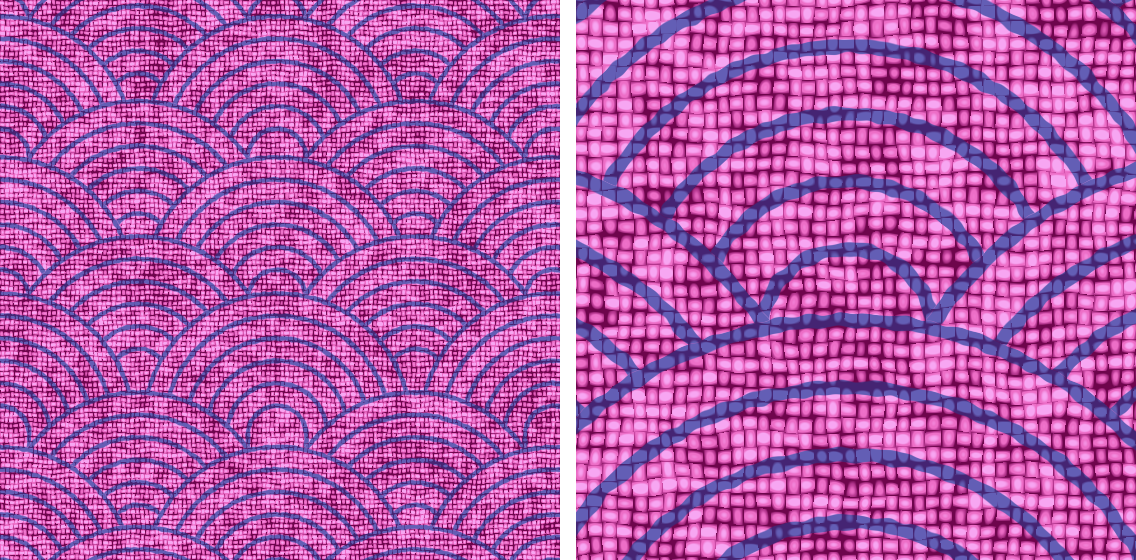
Left, the full canvas; right, a detail of the centre.
Reproduce this pattern procedurally as a WebGL 1 fragment shader.

```glsl
precision highp float;
// Overlapping wave scales printed in indigo on coarse pink cloth.
// Rows of nested arcs are painted from top to bottom, each hiding the last;
// a plain weave with uneven threads then shades both the cloth and the ink.

uniform vec2 u_resolution;

const float PI = 3.14159265;

// Scale layout, in canvas heights
const float COLUMN_PERIOD = 0.4948;
const float FIRST_APEX = -0.2150;   // measured down from the top edge
const float PAIR_PERIOD = 0.2467;   // two staggered rows
const float STAGGER = 0.1465;       // drop from an even row to an odd row
const float SLIP_ROW = 7.0;         // rows from here on sit lower
const float SLIP = 0.0260;
const float ROW_WOBBLE = 0.0033;
const float OUTER_RADIUS = 0.2390;
const float INNER_RADIUS = 0.0520;
const float RING_STEP = 0.0402;     // gap between arc tops
const float HALF_LINE = 0.0042;
const float LINE_ROUGHNESS = 0.0016;

// Cloth
const vec2 THREADS = vec2(120.0, 110.0);
const float THREAD_WANDER = 0.32;
const float SLUB = 0.34;
const float MOTTLE = 0.16;
const vec3 GAP = vec3(0.43, 0.02, 0.30);
const vec3 SHADE = vec3(0.72, 0.22, 0.57);
const vec3 PINK = vec3(0.93, 0.43, 0.78);
const vec3 LIGHT = vec3(0.97, 0.65, 0.95);
const vec3 INK_DARK = vec3(0.27, 0.14, 0.45);
const vec3 INK = vec3(0.39, 0.37, 0.71);

float hash(vec2 p) {
  vec3 q = fract(vec3(p.xyx) * 0.1031);
  q += dot(q, q.yzx + 33.33);
  return fract((q.x + q.y) * q.z);
}

float cornerSlope(vec2 cell, vec2 offset) {
  float angle = 2.0 * PI * hash(cell);
  return dot(vec2(cos(angle), sin(angle)), offset);
}

float gradientNoise(vec2 p) {
  vec2 i = floor(p), f = fract(p);
  vec2 u = f * f * f * (f * (f * 6.0 - 15.0) + 10.0);
  vec2 e = vec2(1.0, 0.0);
  float low = mix(cornerSlope(i, f), cornerSlope(i + e, f - e), u.x);
  float high = mix(cornerSlope(i + e.yx, f - e.yx), cornerSlope(i + 1.0, f - 1.0), u.x);
  return 1.4 * mix(low, high, u.y);
}

// Signed distance to an arch: a half circle standing on straight legs
float arch(vec2 p, float apex, float radius) {
  return length(vec2(p.x, min(p.y - apex - radius, 0.0))) - radius;
}

float rowApex(float row) {
  float odd = mod(row, 2.0);
  float wobble = ROW_WOBBLE * cos(1.713 * (row - 3.5));
  return FIRST_APEX + PAIR_PERIOD * floor(row * 0.5) + STAGGER * odd
    + SLIP * step(SLIP_ROW, row) + wobble;
}

// Ink coverage of all scales; p.y runs downwards
float scaleInk(vec2 p, float pixel) {
  float ink = 0.0;
  for (int i = 0; i < 10; i++) {
    float row = float(i);
    float apex = rowApex(row);
    float shift = 0.5 * COLUMN_PERIOD * (1.0 - mod(row, 2.0));
    vec2 q = vec2(mod(p.x + shift, COLUMN_PERIOD) - 0.5 * COLUMN_PERIOD, p.y);
    float lineDistance = 1.0;
    for (int k = 0; k < 6; k++) {
      float ring = float(k);
      float radius = mix(OUTER_RADIUS, INNER_RADIUS, ring / 5.0);
      lineDistance = min(lineDistance, abs(arch(q, apex + ring * RING_STEP, radius)));
    }
    float outline = arch(q, apex, OUTER_RADIUS) - HALF_LINE;
    float cover = 1.0 - smoothstep(-pixel, pixel, outline);
    float rowInk = 1.0 - smoothstep(-pixel, pixel, lineDistance - HALF_LINE);
    ink = mix(ink, rowInk, cover);
  }
  return ink;
}

// Brightness of a plain weave: threads alternate over and under
float weave(vec2 p) {
  vec2 q = p * THREADS;
  q += THREAD_WANDER * vec2(gradientNoise(q * 0.23), gradientNoise(q * 0.23 + 41.0));
  vec2 cell = floor(q);
  vec2 bulge = cos(PI * (fract(q) - 0.5));
  float weftOver = mod(cell.x + cell.y, 2.0);
  float weft = bulge.y * (0.62 + 0.38 * bulge.x);
  float warp = 0.86 * bulge.x * (0.45 + 0.55 * bulge.y);
  float slub = gradientNoise(q * vec2(0.25, 0.9)) + 0.7 * gradientNoise(q * vec2(0.9, 0.2) + 17.0);
  float mottle = gradientNoise(p * 9.0) + 0.6 * gradientNoise(p * 23.0 + 5.0);
  float stitch = 0.22 * (hash(cell) - 0.5);
  return mix(warp, weft, weftOver) + SLUB * slub + MOTTLE * mottle + stitch;
}

void main() {
  float size = min(u_resolution.x, u_resolution.y);
  vec2 p = gl_FragCoord.xy / size;
  float tone = weave(p);

  vec3 cloth = mix(GAP, SHADE, smoothstep(0.04, 0.32, tone));
  cloth = mix(cloth, PINK, smoothstep(0.28, 0.56, tone));
  cloth = mix(cloth, LIGHT, smoothstep(0.62, 0.95, tone));
  vec3 dyed = mix(INK_DARK, INK, smoothstep(0.2, 0.6, tone));

  vec2 rough = LINE_ROUGHNESS * vec2(gradientNoise(p * 95.0), gradientNoise(p * 95.0 + 29.0));
  float ink = scaleInk(vec2(p.x, 1.0 - p.y) + rough, 0.8 / size);
  gl_FragColor = vec4(mix(cloth, dyed, ink), 1.0);
}
```
